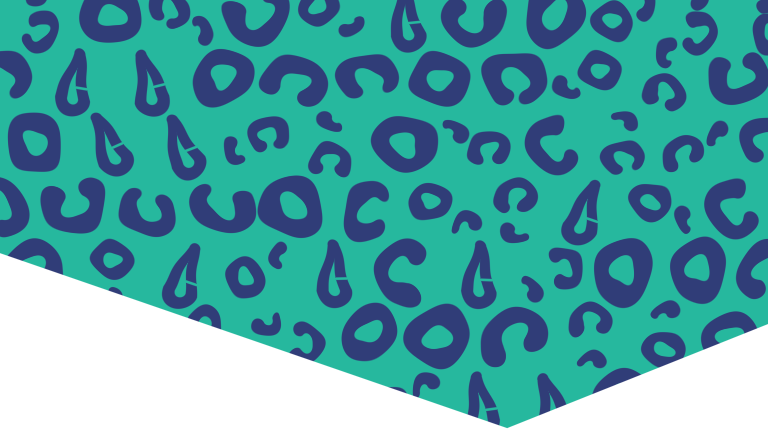
This pattern is drawn by a Shadertoy shader. Its source:

```glsl
const vec3 TEAL = vec3(0.15, 0.72, 0.62);
const vec3 NAVY = vec3(0.19, 0.24, 0.47);
const vec3 WHITE = vec3(1.0);

const vec2 CELL = vec2(0.170, 0.148);       // spacing of the staggered spots
const float JITTER = 0.016;
const float RING_RADIUS = 0.050;
const float RING_HALF_WIDTH = 0.0205;
const float SMALL_SCALE = 0.66;
const float BEAN_RADIUS = 0.023;
const float BEAN_HALF_WIDTH = 0.0125;
const float WOBBLE = 0.0055;
const float WOBBLE_FREQ = 46.0;
const float PAIR_SHARE = 0.40;              // small ring plus bean
const float DROP_SHARE = 0.12;              // narrow teardrop loops
const float CLOSED_SHARE = 0.35;            // rings without a gap
const vec2 HEM_TIP = vec2(1.174, 0.009);    // lowest point of the cloth
const float HEM_LEFT = -0.345;              // slopes of its two lower edges
const float HEM_RIGHT = 0.399;
const float PI = 3.14159265;

float hash(vec2 id, float seed) {
    return fract(sin(dot(id, vec2(127.1, 311.7)) + seed * 74.7) * 43758.5453);
}

vec2 rotate(vec2 p, float a) {
    float c = cos(a), s = sin(a);
    return vec2(c * p.x - s * p.y, s * p.x + c * p.y);
}

// Distance to the centre line of an arc that opens downwards
float arcLine(vec2 p, float radius, float halfAngle) {
    p.x = abs(p.x);
    vec2 tip = vec2(sin(halfAngle), cos(halfAngle));
    return tip.y * p.x > tip.x * p.y ? length(p - tip * radius)
                                     : abs(length(p) - radius);
}

// Irregular ring, closed or with a gap between thickened ends
float rosette(vec2 p, vec2 id, float scale) {
    bool closed = hash(id, 1.0) < CLOSED_SHARE;
    float quarter = hash(id, 2.0) < 0.5 ? 0.0 : floor(hash(id, 3.0) * 4.0);
    float tilt = (hash(id, 4.0) - 0.5) * 0.9 + quarter * PI * 0.5;
    float phase = hash(id, 5.0) * 2.0 * PI;
    vec2 q = rotate(p, tilt) * vec2(0.93, 1.07) / scale;
    q += WOBBLE * sin(q.yx * WOBBLE_FREQ + vec2(phase, phase * 2.3));
    float a = atan(q.y, q.x);
    float width = RING_HALF_WIDTH * (1.0 + 0.13 * sin(3.0 * a + phase)
                                         + 0.10 * sin(2.0 * a - phase));
    float halfAngle = PI;
    if (!closed) {
        halfAngle = mix(2.05, 2.5, hash(id, 6.0));
        width *= 0.95 + 0.15 * smoothstep(0.3, -0.8, q.y / RING_RADIUS);
    }
    return (arcLine(q, RING_RADIUS, halfAngle) - width) * scale;
}

// Narrow loop tapering to a point, split on one side
float teardrop(vec2 p, vec2 id) {
    p = rotate(p, (hash(id, 7.0) - 0.5) * 0.9);
    p.x += 0.003 * sin(p.y * 60.0 + hash(id, 8.0) * 6.0);
    float t = clamp((p.y + 0.045) / 0.105, 0.0, 1.0);
    float body = length(p - vec2(0.0, t * 0.105 - 0.045)) - mix(0.027, 0.003, t);
    float loop = abs(body) - mix(0.014, 0.010, t);
    return max(loop, min(p.x, 0.003 - abs(p.y + 0.018)));
}

// Short curved blob
float bean(vec2 p, vec2 id) {
    vec2 q = rotate(p, hash(id, 9.0) * 2.0 * PI);
    q += 0.003 * sin(q.yx * 80.0 + hash(id, 10.0) * 6.0);
    q.y += BEAN_RADIUS * 0.6;
    float width = BEAN_HALF_WIDTH * (1.0 + 12.0 * q.x);
    return arcLine(q, BEAN_RADIUS, mix(0.8, 1.5, hash(id, 11.0))) - width;
}

// Each cell holds one large mark or a pair of small ones
float cellMarks(vec2 p, vec2 id) {
    float kind = hash(id, 12.0);
    p -= JITTER * (vec2(hash(id, 13.0), hash(id, 14.0)) - 0.5);
    if (kind < PAIR_SHARE) {
        float a = PI / 6.0 + floor(hash(id, 15.0) * 6.0) * PI / 3.0;
        vec2 dir = vec2(cos(a), sin(a));
        return min(rosette(p - 0.034 * dir, id, SMALL_SCALE),
                   bean(p + 0.056 * dir, id));
    }
    if (kind < PAIR_SHARE + DROP_SHARE) return teardrop(p, id);
    return rosette(p, id, mix(0.90, 1.06, hash(id, 16.0)));
}

float spots(vec2 p) {
    float row = floor(p.y / CELL.y);
    float d = 1.0;
    for (int j = -1; j <= 1; j++) {
        float y = row + float(j);
        float shift = 0.5 * mod(y, 2.0);
        float column = floor(p.x / CELL.x - shift);
        for (int i = -1; i <= 1; i++) {
            vec2 id = vec2(column + float(i), y);
            vec2 centre = (id + vec2(0.5 + shift, 0.5)) * CELL;
            d = min(d, cellMarks(p - centre, id + 17.0));
        }
    }
    return d;
}

void mainImage(out vec4 fragColor, in vec2 fragCoord) {
    vec2 p = fragCoord / iResolution.y;
    float edge = 0.75 / iResolution.y;
    vec3 colour = mix(NAVY, TEAL, smoothstep(-edge, edge, spots(p)));

    // White below the pointed hem
    vec2 h = p - HEM_TIP;
    float hem = h.y - max(HEM_LEFT * h.x, HEM_RIGHT * h.x);
    colour = mix(WHITE, colour, smoothstep(-edge, edge, hem));
    fragColor = vec4(colour, 1.0);
}
```
